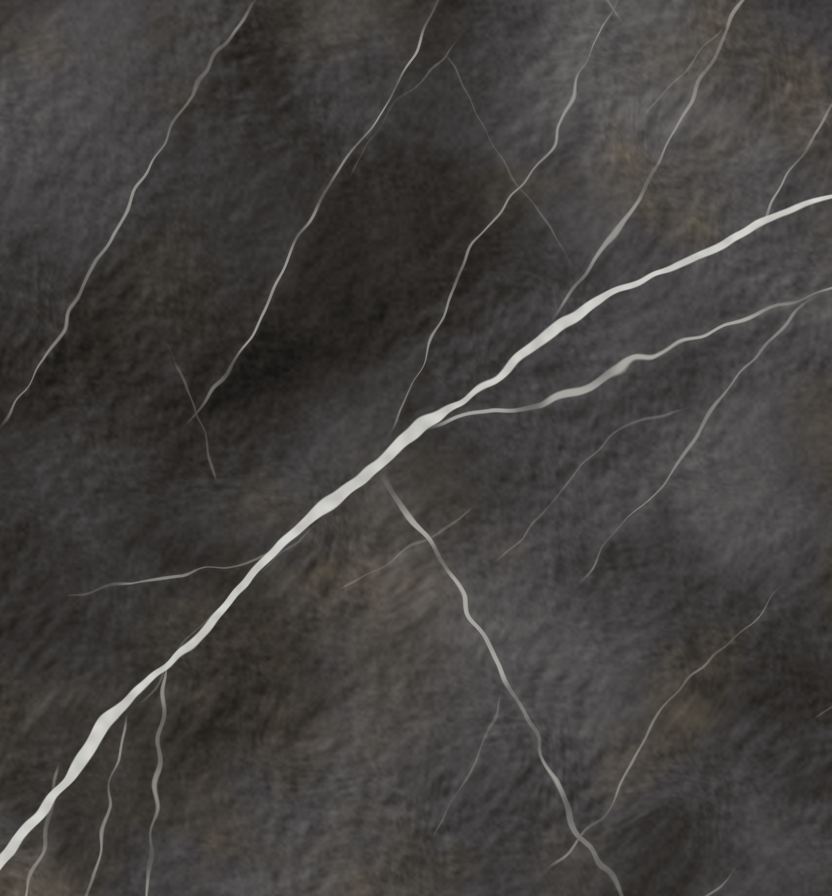
Reproduce this texture procedurally as a Shadertoy shader.

```glsl
// Dark slate marble: cloudy charcoal stone with embossed grain, crossed by
// one bright diagonal vein, families of thin branches and faint hairlines.
// Tone is summed from noise layers; veins are warped, tapered segments.

const vec3 VEIN_WHITE = vec3(0.84, 0.84, 0.82);
const vec3 VEIN_GREY = vec3(0.66, 0.65, 0.63);
const vec3 WARM_TINT = vec3(1.05, 0.98, 0.91);
const vec3 COOL_TINT = vec3(1.02, 0.99, 0.99);
const vec3 RUST_TINT = vec3(1.08, 1.00, 0.88);

float hash(vec2 p) {
    vec3 q = fract(p.xyx * 0.1031);
    q += dot(q, q.yzx + 33.33);
    return fract((q.x + q.y) * q.z);
}

float noise(vec2 p) {
    vec2 cell = floor(p), f = fract(p);
    f = f * f * (3.0 - 2.0 * f);
    float low = mix(hash(cell), hash(cell + vec2(1, 0)), f.x);
    float high = mix(hash(cell + vec2(0, 1)), hash(cell + vec2(1, 1)), f.x);
    return mix(low, high, f.y);
}

float fbm(vec2 p, int octaves) {
    float sum = 0.0, total = 0.0, amp = 0.5;
    for (int i = 0; i < octaves; i++) {
        sum += amp * noise(p);
        total += amp;
        p = mat2(1.6, 1.2, -1.2, 1.6) * p + 17.3;
        amp *= 0.55;
    }
    return sum / total;
}

float glow(vec2 p, vec2 center, vec2 radius) {
    vec2 d = (p - center) / radius;
    return exp(-dot(d, d));
}

// Height of the main vein at a given x
float mainHeight(float x) {
    return 0.043 + x * (1.252 - 0.496 * x);
}

// x: position along the segment (0 to 1), y: signed distance, right side positive
vec2 strand(vec2 p, vec2 a, vec2 b, float seed) {
    vec2 d = b - a;
    float wobble = 0.045 * (noise(p * 7.0 + seed * 9.7) - 0.5)
                 + 0.009 * (noise(p * 38.0 + seed * 5.1) - 0.5);
    float off = dot(p - a, vec2(d.y, -d.x)) / length(d);
    return vec2(dot(p - a, d) / dot(d, d), off + wobble);
}

float stroke(float off, float halfWidth) {
    float edge = max(0.0013, 0.8 / iResolution.y);
    return 1.0 - smoothstep(halfWidth - edge, halfWidth + edge, abs(off));
}

float span(float t) {
    return smoothstep(-0.02, 0.06, t) * (1.0 - smoothstep(0.9, 1.03, t));
}

// Coverage of a thin vein that fades and swells along its length
float thinVein(vec2 p, vec2 a, vec2 b, float halfWidth, float seed) {
    vec2 s = strand(p, a, b, seed);
    float swell = noise(vec2(s.x * 9.0, seed * 3.7));
    float broken = smoothstep(0.05, 0.75, noise(p * 26.0 + seed * 4.3));
    float line = stroke(s.y, halfWidth * (0.5 + swell)) * (0.35 + 0.65 * broken);
    float halo = 0.12 * exp(-abs(s.y) / 0.005);
    return span(s.x) * max(line, halo);
}

// Broad light and dark areas plus cloudy mottling
float stoneTone(vec2 p) {
    vec2 warp = vec2(fbm(p * 4.0, 4), fbm(p * 4.0 + 40.0, 4)) - 0.5;
    vec2 q = p + 0.25 * warp;
    float tone = 0.242 + 0.27 * (fbm(q * 4.5 + 8.0, 5) - 0.5);
    vec2 band = strand(q, vec2(0.2, 0.36), vec2(0.54, 1.0), 2.0);
    tone -= 0.075 * exp(-band.y * band.y / 0.009) * smoothstep(-0.3, 0.1, band.x);
    tone += 0.055 * glow(q, vec2(0.72, 0.95), vec2(0.17, 0.13));
    tone += 0.050 * glow(q, vec2(0.14, 0.80), vec2(0.12, 0.20));
    tone += 0.050 * glow(q, vec2(0.46, 0.24), vec2(0.13, 0.22));
    tone += 0.035 * glow(q, vec2(0.78, 0.42), vec2(0.18, 0.06));
    return tone;
}

// Rough surface lit from the upper left, with fine speckle
float stoneGrain(vec2 p) {
    vec2 q = p * 62.0 + 3.0 * noise(p * 12.0);
    float emboss = fbm(q, 3) - fbm(q + vec2(-0.35, 0.35), 3);
    float rough = 0.35 + 1.1 * noise(p * 8.0 + 5.0);
    return 0.13 * emboss * rough + 0.035 * (noise(p * 230.0) - 0.5);
}

void mainImage(out vec4 fragColor, in vec2 fragCoord) {
    vec2 p = fragCoord / iResolution.y;
    float tone = stoneTone(p) + stoneGrain(p);
    float grey = 0.0;

    // Upper family: steep parallel veins, each shading the stone to its right
    for (int i = 0; i < 5; i++) {
        float k = float(i), h = hash(vec2(k, 7.0));
        float x = 0.21 * k + 0.04 * (h - 0.5);
        vec2 a = vec2(x, max(0.52, mainHeight(x)));
        vec2 b = a + vec2(0.28, 0.49);
        vec2 s = strand(p, a, b, k + 1.0);
        float side = smoothstep(-0.002, 0.004, s.y) * exp(-max(s.y, 0.0) / 0.06);
        tone -= 0.04 * side * span(s.x);
        grey = max(grey, mix(0.5, 0.95, h) * thinVein(p, a, b, 0.0016, k + 1.0));
    }
    // Lower families: a fan under the main vein and slanted cracks at right
    for (int i = 0; i < 3; i++) {
        float k = float(i), x = 0.08 + 0.055 * k;
        vec2 foot = vec2(0.015 + 0.085 * k, -0.03);
        grey = max(grey, 0.75 * thinVein(p, vec2(x, mainHeight(x)), foot, 0.0018, k + 11.0));
        vec2 a = vec2(0.64 - 0.04 * k, 0.36 - 0.32 * k);
        grey = max(grey, 0.6 * thinVein(p, a, a + vec2(0.27, 0.31), 0.0015, k + 21.0));
    }
    // Scattered hairlines
    for (int i = 0; i < 12; i++) {
        float k = float(i);
        vec2 a = vec2(hash(vec2(k, 31.0)), hash(vec2(k, 47.0)));
        float angle = mix(0.4, 1.2, hash(vec2(k, 59.0))) + (i % 4 == 3 ? 1.5 : 0.0);
        vec2 b = a + vec2(cos(angle), sin(angle)) * mix(0.12, 0.3, hash(vec2(k, 71.0)));
        grey = max(grey, 0.32 * thinVein(p, a, b, 0.0012, k + 31.0));
    }
    // Larger branches of the main vein
    grey = max(grey, thinVein(p, vec2(0.43, 0.47), vec2(0.70, -0.02), 0.0024, 51.0));
    grey = max(grey, thinVein(p, vec2(0.48, 0.52), vec2(0.97, 0.67), 0.0024, 52.0));
    grey = max(grey, 0.7 * thinVein(p, vec2(0.07, 0.34), vec2(0.31, 0.40), 0.0016, 53.0));

    // Main vein with ragged, swelling edges
    float slope = 1.252 - 0.992 * p.x;
    float off = (p.y - mainHeight(p.x)) / sqrt(1.0 + slope * slope);
    off += 0.016 * (noise(p * 9.0 + 3.0) - 0.5) + 0.006 * (noise(p * 45.0) - 0.5);
    float girth = mix(0.0062, 0.0028, p.x) * (0.55 + 0.9 * noise(p * 11.0 + 60.0));
    float white = stroke(off, girth) * (0.82 + 0.18 * noise(p * 90.0));

    // Stone colour: warm in the shadows, rusty in patches, neutral elsewhere
    tone = max(tone, 0.09);
    vec3 tint = mix(WARM_TINT, COOL_TINT, smoothstep(0.13, 0.25, tone));
    float rust = smoothstep(0.5, 0.75, fbm(p * 5.0 + 70.0, 4));
    rust += 0.6 * glow(p, vec2(0.43, 0.32), vec2(0.06, 0.14));
    vec3 color = tone * mix(tint, RUST_TINT, min(rust, 1.0));
    color = mix(color, VEIN_GREY, grey);
    color = mix(color, VEIN_WHITE, white);
    fragColor = vec4(color, 1.0);
}
```
